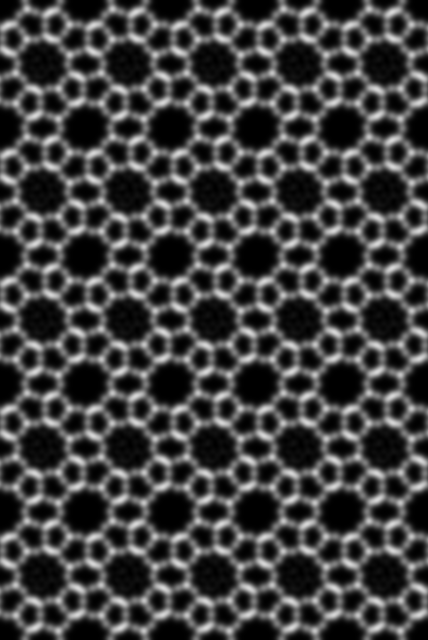
Write a WebGL 2 fragment shader that draws this pattern.

```glsl
#version 300 es
precision highp float;
// A glowing porous lattice: ten-sided pores fenced by small five- and six-sided rings.
// Fifteen soft spots per cell are copied by half turns and glides, then summed as
// Gaussians; every pore at a cell centre also holds a faint mottled haze.

#define CELLS_DOWN 5.0
#define CELL_ASPECT 0.66797   // cell width over cell height
#define SPOT_SIGMA 0.0287     // spot radius in cell heights
#define GAIN 1.0
#define HAZE_LEVEL 0.035
#define HAZE_MOTTLE 0.07
#define HAZE_SCALE 17.0
#define HAZE_RADIUS 0.165

uniform vec2 u_resolution;
out vec4 outColor;

// Spot position within the cell (xy) and brightness (z)
const vec3 NODES[6] = vec3[6](
  vec3( 0.3315, 0.4225, 0.55), vec3( 0.187, 0.3075, 0.72),
  vec3(-0.031,  0.277,  0.57), vec3(-0.028, 0.1215, 0.57),
  vec3( 0.184,  0.071,  0.72), vec3( 0.324, 0.187,  0.55));
const vec3 LINKS[9] = vec3[9](
  vec3( 0.241, 0.373, 0.45), vec3(0.076, 0.3085, 0.45),
  vec3(-0.029, 0.199, 0.45), vec3(0.082, 0.094,  0.45),
  vec3( 0.273, 0.116, 0.45), vec3(0.244, 0.244,  0.45),
  vec3( 0.409, 0.409, 0.63), vec3(0.404, 0.193,  0.63),
  vec3( 0.208, -0.004, 0.45));

vec2 hashGradient(vec2 p) {
  float h = fract(sin(dot(p, vec2(127.1, 311.7))) * 43758.5);
  return vec2(cos(6.2832 * h), sin(6.2832 * h));
}

float gradientNoise(vec2 p) {
  vec2 i = floor(p), f = fract(p);
  vec2 s = f * f * f * (f * (f * 6.0 - 15.0) + 10.0);
  vec2 e = vec2(0.0, 1.0);
  float a = dot(hashGradient(i), f);
  float b = dot(hashGradient(i + e.yx), f - e.yx);
  float c = dot(hashGradient(i + e.xy), f - e.xy);
  float d = dot(hashGradient(i + e.yy), f - e.yy);
  return mix(mix(a, b, s.x), mix(c, d, s.x), s.y);
}

// Gaussian spot at the nearest periodic copy of its centre
float spot(vec2 p, vec2 centre) {
  vec2 d = p - centre;
  d = (d - floor(d + 0.5)) * vec2(CELL_ASPECT, 1.0);
  return exp(-dot(d, d) / (2.0 * SPOT_SIGMA * SPOT_SIGMA));
}

// One spot with its half-turn and glide copies
float spotFamily(vec2 p, vec3 s) {
  vec2 q = s.xy, g = s.xy * vec2(1.0, -1.0);
  return s.z * (spot(p, q) + spot(p, -q) + spot(p, 0.5 + g) + spot(p, 0.5 - g));
}

void main() {
  vec2 cell = gl_FragCoord.xy / u_resolution.y * CELLS_DOWN / vec2(CELL_ASPECT, 1.0);

  // Bright framework; its symmetry centre is halfway along the cell's lower side
  vec2 p = cell - vec2(0.5, 0.0);
  float light = 0.0;
  for (int i = 0; i < 6; i++) light += spotFamily(p, NODES[i]);
  for (int i = 0; i < 9; i++) light += spotFamily(p, LINKS[i]);
  light *= GAIN;

  // Faint haze in the pore at each cell centre
  vec2 h = (fract(cell) - 0.5) * vec2(CELL_ASPECT, 1.0);
  float inside = 1.0 - smoothstep(0.6, 1.0, length(h) / HAZE_RADIUS);
  float mottle = gradientNoise(h * HAZE_SCALE + 7.3);
  light += inside * max(HAZE_LEVEL + HAZE_MOTTLE * mottle, 0.0);

  outColor = vec4(vec3(clamp(light, 0.0, 1.0)), 1.0);
}
```
